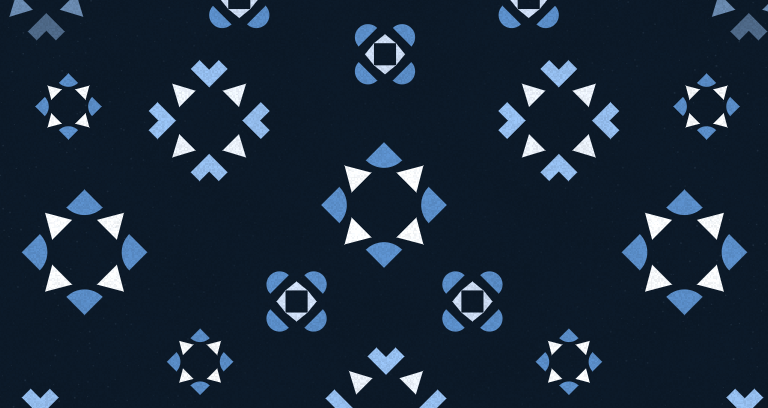
A Shadertoy shader for this pattern:

```glsl
#define SPAN 406.0
#define NIGHT vec3(0.046, 0.098, 0.155)
#define BLUE vec3(0.35, 0.55, 0.78)
#define SKY vec3(0.58, 0.74, 0.93)
#define PALE vec3(0.80, 0.86, 0.95)
#define WHITE vec3(0.97, 0.98, 0.99)
#define SMALL_SCALE 0.53
#define FADED_INK 0.48
#define GRAIN 0.10
#define DUST_CELL 13.0
#define DUST_INK 0.20

const float DIAG = 0.70710678;

// Each motif: left x, right x, y, kind
// Kinds: 0 large fans, 1 chevrons, 2 small fans, 3 petals, 4 faded chevrons
const vec4 MOTIFS[11] = vec4[11](
    vec4(0, 0, -1, 0), vec4(-298, 299, -48, 0),
    vec4(-174, 174, 83, 1), vec4(2, 2, -203, 1), vec4(-342, 359, -244, 1),
    vec4(-336, 363, 223, 4),
    vec4(-314, 321, 97, 2), vec4(-183, 184, -157, 2),
    vec4(-87, 88, -97, 3), vec4(1, 1, 149, 3), vec4(-144, 144, 205, 3));

vec2 hash22(vec2 p) {
    vec3 h = fract(p.xyx * vec3(0.1031, 0.1030, 0.0973));
    h += dot(h, h.yzx + 33.33);
    return fract((h.xx + h.yz) * h.zy);
}

// Eightfold mirror: the nearest arm points along +y
vec2 foldArms(vec2 p) {
    p = abs(p);
    return p.x > p.y ? p.yx : p;
}

vec2 turnEighth(vec2 p) {
    return vec2(p.x + p.y, p.y - p.x) * DIAG;
}

float fan(vec2 p, float tip, float radius) {
    p.y -= tip;
    return max(length(p) - radius, (p.x + p.y) * DIAG);
}

float triangle(vec2 p, float base, float tip, float halfWidth) {
    vec2 normal = normalize(vec2(tip - base, halfWidth));
    return max(base - p.y, dot(p - vec2(0.0, tip), normal));
}

float chevron(vec2 p, float tip, vec2 arm) {
    vec2 d = abs(turnEighth(p - vec2(0.0, tip)) - 0.5 * arm) - 0.5 * arm;
    return max(d.x, d.y);
}

float petal(vec2 p, float base, float radius) {
    return max(length(p - vec2(0.0, base)) - radius, base - p.y);
}

float cover(float d, float pixel) {
    return clamp(0.5 - d / pixel, 0.0, 1.0);
}

// Paints one motif: outer shapes, then the triangles
vec3 paintMotif(vec3 color, vec2 p, int kind, float pixel) {
    float size = kind == 2 ? SMALL_SCALE : 1.0;
    vec2 straight = foldArms(p / size);
    vec2 diagonal = foldArms(turnEighth(p / size));
    float outer, inner, ink = 1.0;
    vec3 outerColor = BLUE, innerColor = WHITE;
    if (kind == 3) {
        outer = petal(diagonal, 24.0, 13.0);
        inner = triangle(straight, 11.0, 20.0, 11.0);
        innerColor = PALE;
    } else if (kind == 1 || kind == 4) {
        outer = chevron(straight, 33.0, vec2(26.0, 12.5));
        inner = triangle(diagonal, 30.5, 52.0, 11.5);
        outerColor = SKY;
        innerColor = kind == 4 ? SKY : mix(PALE, WHITE, 0.7);
        ink = kind == 4 ? FADED_INK : 1.0;
    } else {
        outer = fan(straight, 62.5, 25.5);
        inner = triangle(diagonal, 31.5, 55.5, 14.0);
    }
    color = mix(color, outerColor, ink * cover(outer * size, pixel));
    return mix(color, innerColor, sqrt(ink) * cover(inner * size, pixel));
}

// Cellular specks: sparse points with random radii
float dust(vec2 p, float pixel) {
    vec2 cell = floor(p / DUST_CELL);
    float d = DUST_CELL;
    for (int y = -1; y <= 1; y++)
    for (int x = -1; x <= 1; x++) {
        vec2 id = cell + vec2(x, y);
        vec2 spot = (id + hash22(id + 400.0)) * DUST_CELL;
        d = min(d, length(p - spot) - 1.6 * hash22(id + 900.0).x + 0.7);
    }
    return cover(d, max(pixel, 1.0));
}

void mainImage(out vec4 fragColor, in vec2 fragCoord) {
    float pixel = SPAN / iResolution.y;
    vec2 p = (fragCoord - 0.5 * iResolution.xy) * pixel;

    vec3 color = NIGHT;
    for (int i = 0; i < 11; i++) {
        vec4 m = MOTIFS[i];
        vec2 center = vec2(p.x < 0.0 ? m.x : m.y, m.z);
        color = paintMotif(color, p - center, int(m.w), pixel);
    }

    // Paper grain, broad blotches and dust toward the sides
    float grain = hash22(floor(p / 1.5) + 700.0).x - 0.5;
    float blotch = sin(p.x * 0.031 + 2.0 * sin(p.y * 0.023)) * sin(p.y * 0.037 + p.x * 0.011);
    color *= 1.0 + GRAIN * grain + 0.02 * blotch;
    float wear = mix(0.35, 1.0, smoothstep(100.0, 380.0, abs(p.x)));
    color = mix(color, vec3(0.36, 0.45, 0.54), DUST_INK * wear * dust(p, pixel));
    fragColor = vec4(color, 1.0);
}
```
